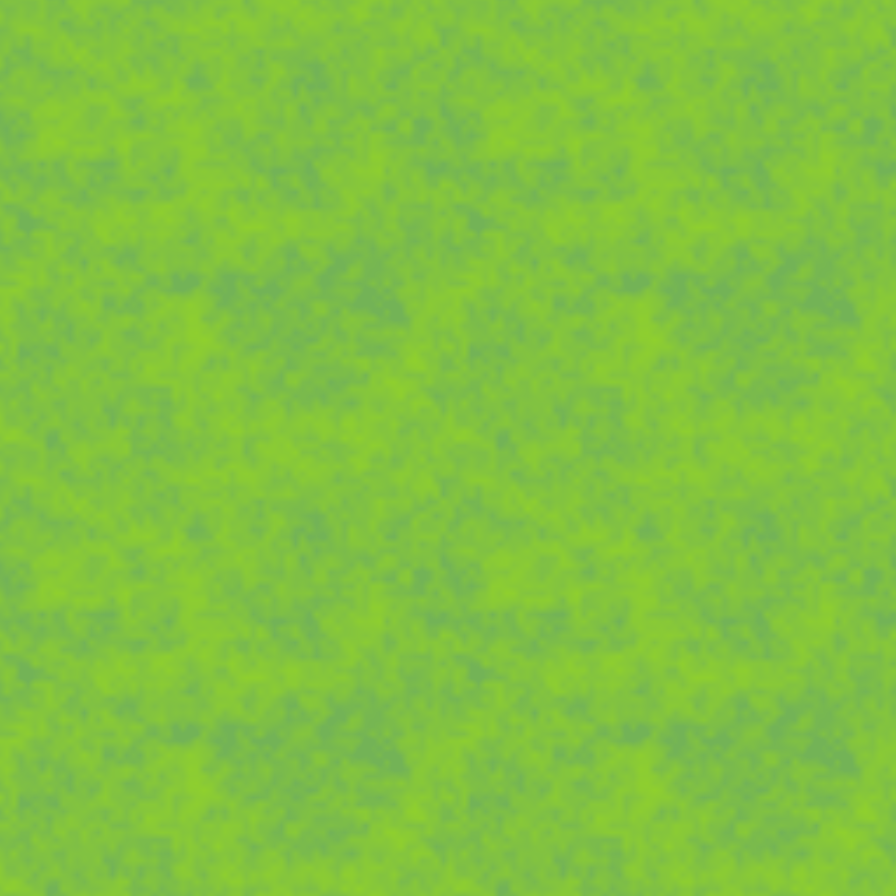
Write a WebGL 1 fragment shader that draws this texture.

```glsl
precision highp float;

// Soft mottled grass: a small repeating grid of green cells, blended bilinearly.
// Each cell sums three octaves of wrapped value noise with one random grain,
// and the total picks a shade between a dull and a vivid green.

#define CELLS_ACROSS 127.3
#define TILE_CELLS 64.0
#define BROAD_WEIGHT 0.25
#define MIDDLE_WEIGHT 0.42
#define SMALL_WEIGHT 0.46
#define GRAIN_WEIGHT 0.44
#define DARK_SKEW 0.4
#define DULL_GREEN vec3(0.450, 0.701, 0.339)
#define VIVID_GREEN vec3(0.570, 0.824, 0.163)

uniform vec2 u_resolution;

// Random value in 0..1 for a lattice point, without sine; two mixing rounds
float hash(vec2 point, float seed) {
    vec3 p = fract(vec3(point, seed) * vec3(0.1031, 0.1130, 0.1373) + 0.317);
    p += dot(p, p.yzx + 33.33);
    p = fract((p.xxy + p.yzz) * p.zyx);
    p += dot(p, p.zxy + 19.19);
    return fract((p.x + p.y) * p.z);
}

// Smooth noise around zero with patches of the given size, wrapped to the tile
float patches(vec2 cell, float size, float seed) {
    vec2 position = (cell + 0.5) / size;
    float period = TILE_CELLS / size;
    vec2 corner = floor(position);
    vec2 blend = smoothstep(0.0, 1.0, position - corner);
    vec2 low = mod(corner, period);
    vec2 high = mod(corner + 1.0, period);
    float bottom = mix(hash(low, seed), hash(vec2(high.x, low.y), seed), blend.x);
    float top = mix(hash(vec2(low.x, high.y), seed), hash(high, seed), blend.x);
    return mix(bottom, top, blend.y) - 0.5;
}

// Brightness of one cell: patches of halving size plus a single grain
float cellShade(vec2 cell) {
    cell = mod(cell, TILE_CELLS);
    return 0.5
        + BROAD_WEIGHT * patches(cell, 8.0, 2.0)
        + MIDDLE_WEIGHT * patches(cell, 4.0, 3.0)
        + SMALL_WEIGHT * patches(cell, 2.0, 4.0)
        + GRAIN_WEIGHT * (hash(cell, 9.0) - 0.5);
}

void main() {
    vec2 position = gl_FragCoord.xy / u_resolution * CELLS_ACROSS;
    vec2 cell = floor(position);
    vec2 blend = position - cell;

    // Bilinear blend of the four nearest cells
    float bottom = mix(cellShade(cell), cellShade(cell + vec2(1.0, 0.0)), blend.x);
    float top = mix(cellShade(cell + vec2(0.0, 1.0)), cellShade(cell + 1.0), blend.x);
    float shade = mix(bottom, top, blend.y);

    // Compress the highlights and stretch the shadows, keeping the mean
    float deviation = shade - 0.5;
    shade -= DARK_SKEW * (deviation * deviation - 0.03);

    gl_FragColor = vec4(mix(DULL_GREEN, VIVID_GREEN, clamp(shade, 0.0, 1.0)), 1.0);
}
```
